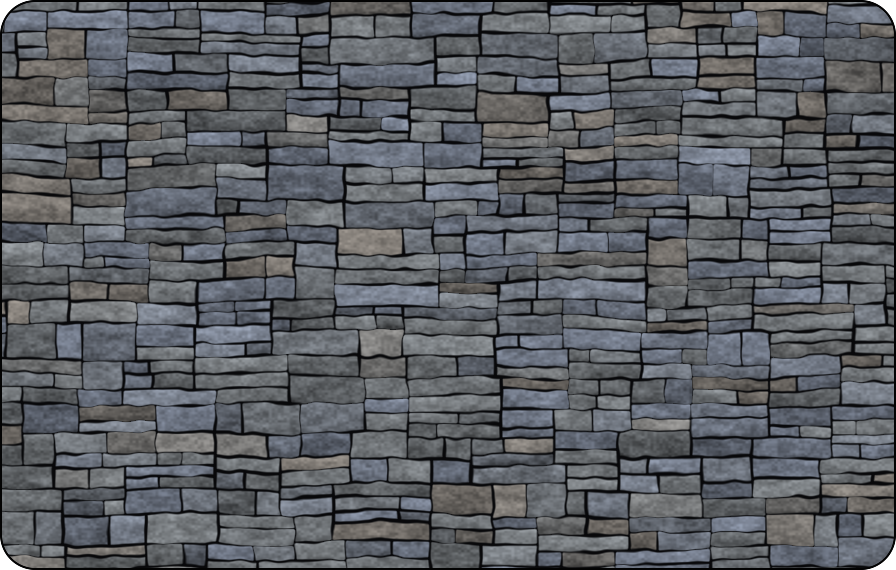
This texture is drawn by a Shadertoy shader. Its source:

```glsl
// Dry-stacked slate wall on a rounded panel with a thin dark outline.
// A jittered pinwheel grid gives interlocking blocks, some split into thinner
// stones; each stone gets its own tint, streaky grain, lit top and dark joints.

const vec2  CELL        = vec2(0.122, 0.047);  // mean block size, canvas height = 1
const vec2  JITTER      = vec2(0.66, 0.58);    // spread of the joints, in cells
const float JOINT_MIN   = -0.0012;
const float JOINT_MAX   = 0.0026;
const float JOINT_SOFT  = 0.0040;
const float STONE_ROUND = 0.0045;
const float PANEL_ROUND = 0.062;
const float OUTLINE     = 0.0036;
const vec3  JOINT_COLOR = vec3(0.030, 0.032, 0.040);
const vec3  SLATE_GREY  = vec3(0.413, 0.428, 0.440);
const vec3  SLATE_BLUE  = vec3(0.393, 0.420, 0.472);
const vec3  SLATE_TAN   = vec3(0.440, 0.422, 0.402);

float hash(vec2 p) {
    vec3 q = fract(vec3(p.xyx) * vec3(0.1031, 0.1030, 0.0973));
    q += dot(q, q.yzx + 33.33);
    return fract((q.x + q.y) * q.z);
}

float noise(vec2 p) {
    vec2 i = floor(p), f = fract(p);
    f = f * f * (3.0 - 2.0 * f);
    return mix(mix(hash(i), hash(i + vec2(1, 0)), f.x),
               mix(hash(i + vec2(0, 1)), hash(i + vec2(1, 1)), f.x), f.y);
}

float roundBox(vec2 p, vec2 halfSize, float r) {
    vec2 q = abs(p) - halfSize + r;
    return length(max(q, 0.0)) + min(max(q.x, q.y), 0.0) - r;
}

float isOdd(vec2 v) { return mod(v.x + v.y, 2.0); }

// Horizontal joints run through even vertices, vertical ones through odd.
float jointY(vec2 v) {
    v.x += isOdd(v);
    return v.y + (hash(v + 57.0) - 0.5) * JITTER.y;
}

float jointX(vec2 v) {
    v.y += 1.0 - isOdd(v);
    return v.x + (hash(v + 191.0) - 0.5) * JITTER.x;
}

// Finds the stone around g (cell units): its corners and a random seed.
void findStone(vec2 g, out vec2 lo, out vec2 hi, out vec2 seed) {
    vec2 base = floor(g);
    lo = base;
    hi = base + 1.0;
    seed = base;
    for (int k = 0; k < 9; k++) {
        vec2 c = base + vec2(k % 3 - 1, k / 3 - 1);
        vec2 a = vec2(jointX(c), jointY(c));
        vec2 b = vec2(jointX(c + vec2(1, 0)), jointY(c + vec2(0, 1)));
        if (all(greaterThanEqual(g, a)) && all(lessThan(g, b))) {
            lo = a;
            hi = b;
            seed = c;
        }
    }
    seed += 300.0;

    // Tall blocks become two layers, wide ones two neighbours.
    float tall = hi.y - lo.y;
    if (hash(seed + 7.3) < smoothstep(0.65, 1.2, tall) * 0.85) {
        float cut = mix(lo.y, hi.y, mix(0.36, 0.64, hash(seed + 3.1)));
        if (g.y < cut) { hi.y = cut; seed += vec2(411.0, 0.0); }
        else           { lo.y = cut; seed += vec2(0.0, 523.0); }
    }
    if (hi.x - lo.x > 0.85 && hash(seed + 11.7) < 0.42) {
        float cut = mix(lo.x, hi.x, mix(0.3, 0.7, hash(seed + 5.9)));
        if (g.x < cut) { hi.x = cut; seed += vec2(617.0, 0.0); }
        else           { lo.x = cut; seed += vec2(0.0, 733.0); }
    }
}

vec3 wall(vec2 p, float pixel) {
    // Sloping courses and chipped edges
    vec2 w = p;
    w.y += (noise(p * vec2(6.0, 9.0)) - 0.5) * 0.014;
    w += (vec2(noise(p * 45.0), noise(p * 45.0 + 80.0)) - 0.5) * 0.0050;

    vec2 lo, hi, seed;
    findStone(w / CELL, lo, hi, seed);
    lo *= CELL;
    hi *= CELL;

    // Stone tint
    float kind = hash(seed + 21.0);
    vec3 color = mix(SLATE_GREY, SLATE_BLUE, smoothstep(0.45, 0.85, kind));
    color = mix(color, SLATE_TAN, smoothstep(0.22, 0.06, kind));
    float light = 1.02 + (hash(seed + 35.0) - 0.5) * 0.40;

    // Cleft surface and grain
    vec2 s = p + seed * 0.37;
    light += (noise(s * vec2(26.0, 60.0)) - 0.5) * 0.30;
    light += (noise(s * vec2(75.0, 150.0)) - 0.5) * 0.26;
    light += (noise(s * vec2(190.0, 240.0)) - 0.5) * 0.24;

    // Light from above
    light += 0.13 * exp(-(hi.y - w.y) / 0.006) - 0.16 * exp(-(w.y - lo.y) / 0.006);

    // Joints of uneven depth
    float inside = -roundBox(w - 0.5 * (lo + hi), 0.5 * (hi - lo), STONE_ROUND);
    float gap = mix(JOINT_MIN, JOINT_MAX, noise(p * 24.0 + 40.0));
    float soft = max(JOINT_SOFT, pixel);
    float face = smoothstep(gap - 0.25 * soft, gap + 0.75 * soft, inside);
    return mix(JOINT_COLOR, color * light, face);
}

void mainImage(out vec4 fragColor, in vec2 fragCoord) {
    float pixel = 1.0 / iResolution.y;
    vec2 p = fragCoord * pixel;
    vec2 halfSize = 0.5 * iResolution.xy * pixel;
    vec3 color = wall(p, pixel);

    // Panel outline and white corners
    float edge = roundBox(p - halfSize, halfSize, PANEL_ROUND);
    color = mix(color, vec3(0.01), smoothstep(-0.5, 0.5, (edge + OUTLINE) / pixel));
    color = mix(color, vec3(1.0), smoothstep(-0.5, 0.5, edge / pixel));
    fragColor = vec4(color, 1.0);
}
```
